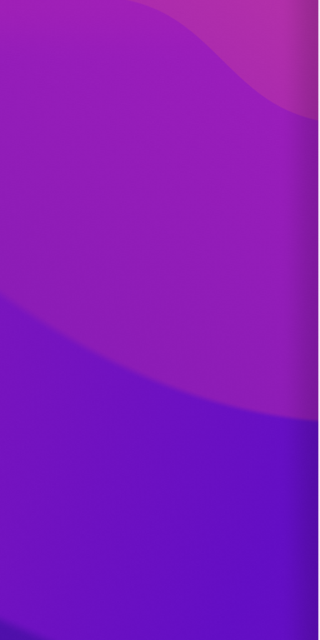
Write a Shadertoy shader that draws this background.

```glsl
// Layered magenta and violet waves with soft gradients and a shaded right edge.

// Blend weight that rises from 0 to 1 as depth passes an edge.
float below(float depth, float edge, float softness) {
    return smoothstep(-softness, softness, depth - edge);
}

float hash(vec2 p) {
    return fract(sin(dot(p, vec2(127.1, 311.7))) * 43758.5453);
}

void mainImage(out vec4 fragColor, in vec2 fragCoord) {
    vec2 uv = fragCoord / iResolution.xy;
    float x = uv.x;
    float depth = 1.0 - uv.y;
    float pixel = 1.0 / iResolution.y;

    // Pink crest in the upper right corner
    vec3 pink = mix(vec3(0.655, 0.155, 0.690), vec3(0.695, 0.185, 0.665),
                    clamp(1.2 * x - 4.0 * depth, 0.0, 1.0));

    // Magenta band, brighter along its upper right side
    float glow = clamp(0.72 + 0.38 * x - 1.25 * depth, 0.0, 1.0);
    vec3 magenta = mix(vec3(0.535, 0.110, 0.710), vec3(0.615, 0.115, 0.735), glow);
    magenta = mix(magenta, vec3(0.640, 0.130, 0.710),
                  0.6 * smoothstep(0.10, 0.0, depth));

    // Violet field, bluer toward the lower right
    float cool = clamp(0.8 * x + 0.9 * (depth - 0.5), 0.0, 1.0);
    vec3 violet = mix(vec3(0.475, 0.080, 0.745), vec3(0.390, 0.055, 0.770), cool);

    // Wave edges, measured down from the top
    float crestEdge = 0.094 + 0.107 * tanh(4.6 * (x - 0.695));
    float fieldEdge = 0.458 + 0.36 * x - 0.16 * x * x;
    float cornerEdge = 0.968 + 0.22 * x;

    vec3 color = mix(pink, magenta, below(depth, crestEdge, 1.2 * pixel));
    color = mix(color, violet,
                below(depth, fieldEdge, mix(0.010, 0.003, x) + pixel));
    color = mix(color, vec3(0.310, 0.060, 0.670), below(depth, cornerEdge, 0.012));

    // Shade near the right edge, then a thin pale rim
    color *= 1.0 - 0.15 * smoothstep(0.87, 1.0, x);
    float rim = 0.995;
    float rimBlur = 0.5 / iResolution.x;
    color = mix(color, vec3(0.96, 0.93, 0.98),
                smoothstep(rim - rimBlur, rim + rimBlur, x));

    // Faint grain to hide banding
    color += (hash(floor(uv * vec2(256.0, 512.0))) - 0.5) * 0.006;
    fragColor = vec4(color, 1.0);
}
```
